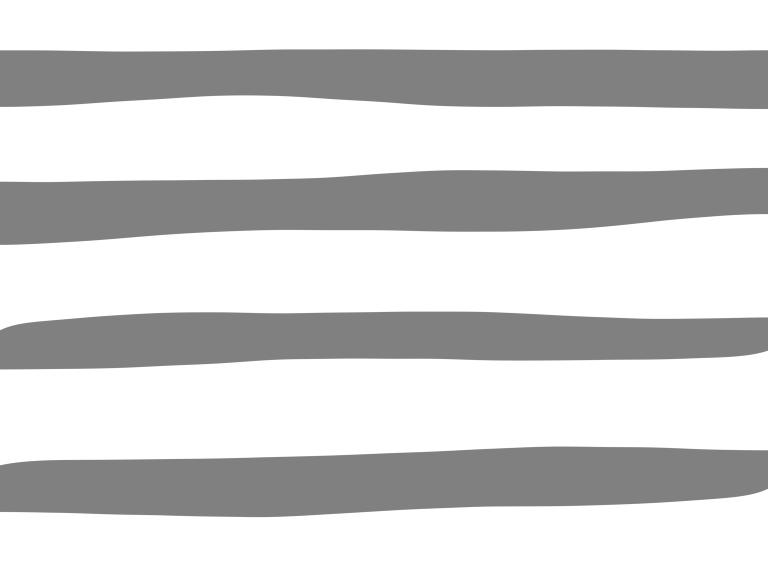
This pattern is drawn by a Shadertoy shader. Its source:

```glsl
// Four hand-painted grey horizontal bands with wavering edges on white.
#define BANDS 4
#define PAPER vec3(1.0)
#define PAINT vec3(0.5)
#define SOFTNESS 0.0012   // half width of the edge blend, in canvas heights
#define TREMOR 0.0008     // height of the fine hand wobble
#define TREMOR_CELLS 14.0 // wobbles across the canvas
#define TAPER_RATE 38.0   // how quickly the rounded ends fade inward

const float PI = 3.14159;

// Edges alternate upper, lower, from the top band down; values in percent of height.
// Mean level, and the weight of the fifth half-wave.
const vec2 LEVEL[8] = vec2[8](
    vec2(91.29, 0.08), vec2(82.05, 0.12),
    vec2(69.60, -0.22), vec2(59.98, -0.14),
    vec2(45.32, -0.26), vec2(37.19, 0.07),
    vec2(21.28, 0.04), vec2(11.52, -0.15));

// Weights of the first four half-waves across the canvas.
const vec4 SWAY[8] = vec4[8](
    vec4(-0.05, -0.08, 0.02, 0.08), vec4(0.69, -0.48, -0.58, -0.32),
    vec4(-1.15, -0.12, 0.14, 0.13), vec4(-1.59, 0.10, -0.95, 0.12),
    vec4(0.11, -0.63, -0.10, -0.09), vec4(-0.77, -0.46, -0.29, 0.13),
    vec4(-1.20, -0.14, 0.26, -0.15), vec4(-1.23, 0.44, 0.20, 0.28));

// Rounding of upper edges at the left and lower edges at the right.
const float TAPER[8] = float[8](0.0, 0.0, 0.0, 0.0, -1.74, 1.20, -0.82, 1.68);

float hash(vec2 p) {
    return fract(sin(dot(p, vec2(12.9898, 78.233))) * 43758.5453);
}

// Smooth one-dimensional noise in -1..1, different for each edge.
float tremor(float x, float seed) {
    float cell = floor(x);
    float t = smoothstep(0.0, 1.0, x - cell);
    return 2.0 * mix(hash(vec2(cell, seed)), hash(vec2(cell + 1.0, seed)), t) - 1.0;
}

// Height of one painted edge at x, both in 0..1.
float edgeHeight(int i, float x) {
    float sway = dot(SWAY[i], cos(PI * x * vec4(1.0, 2.0, 3.0, 4.0)));
    sway += LEVEL[i].y * cos(5.0 * PI * x);
    float inward = (i % 2 == 0) ? x : 1.0 - x;
    float taper = TAPER[i] * exp(-TAPER_RATE * inward);
    return 0.01 * (LEVEL[i].x + sway + taper)
        + TREMOR * tremor(x * TREMOR_CELLS, float(i));
}

void mainImage(out vec4 fragColor, in vec2 fragCoord) {
    vec2 uv = fragCoord / iResolution.xy;
    float blend = max(SOFTNESS, 0.6 / iResolution.y);

    // Coverage of all bands
    float paint = 0.0;
    for (int band = 0; band < BANDS; band++) {
        float upper = edgeHeight(2 * band, uv.x);
        float lower = edgeHeight(2 * band + 1, uv.x);
        float inside = min(upper - uv.y, uv.y - lower);
        paint = max(paint, smoothstep(-blend, blend, inside));
    }

    fragColor = vec4(mix(PAPER, PAINT, paint), 1.0);
}
```
